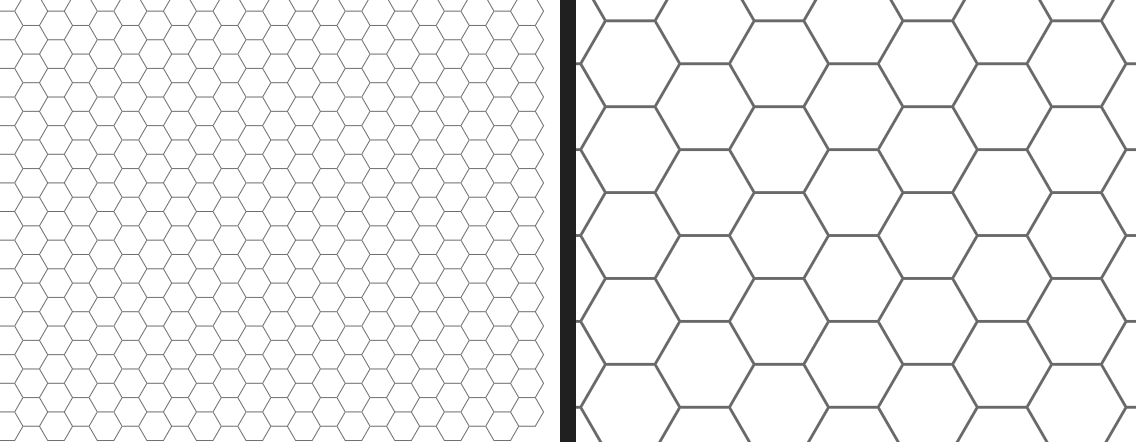
Left, the full canvas; right, a detail of the centre.
Give the GLSL for this pattern, as a Shadertoy shader.

```glsl
// Thin grey honeycomb of flat-topped hexagons on white, ending in a ragged right edge.

const float ROWS = 15.44;                      // cells per canvas height
const float COLUMN_STEP = 0.8660254;           // column spacing in cell heights
const vec2 FIRST_CENTER = vec2(0.224, -0.111); // from the top left corner
const float LAST_COLUMN = 21.0;
const float LAST_ROW = 15.0;
const float LINE_WIDTH = 0.0335;
const vec3 PAPER = vec3(1.0);
const vec3 INK = vec3(0.41);

// Signed distance to a flat-topped hexagon of the given apothem.
float hexDistance(vec2 p, float apothem) {
    p = abs(p);
    return max(p.y, dot(p, vec2(COLUMN_STEP, 0.5))) - apothem;
}

// Center of the existing cell in a column that is nearest to height y.
vec2 nearestCenter(float column, float y) {
    float odd = mod(column, 2.0);
    float shift = 0.5 * odd;
    float row = min(round(y - shift), LAST_ROW - odd);
    return vec2(column * COLUMN_STEP, row + shift);
}

// Distance to the closest cell outline, checking the adjacent columns.
float outlineDistance(vec2 p) {
    float column = round(p.x / COLUMN_STEP);
    float d = 1.0;
    for (int i = -1; i <= 1; i++) {
        float c = min(column + float(i), LAST_COLUMN);
        d = min(d, abs(hexDistance(p - nearestCenter(c, p.y), 0.5)));
    }
    return d;
}

// Box-filtered coverage of a line, valid below one pixel of width.
float lineCoverage(float d, float width, float pixel) {
    vec2 edges = vec2(0.5, -0.5) * width;
    vec2 cover = clamp(0.5 + (edges - d) / pixel, 0.0, 1.0);
    return cover.x - cover.y;
}

void mainImage(out vec4 fragColor, in vec2 fragCoord) {
    // Cell units, measured downward from the top left corner
    float pixel = ROWS / iResolution.y;
    vec2 p = vec2(fragCoord.x, iResolution.y - fragCoord.y) * pixel - FIRST_CENTER;

    float ink = lineCoverage(outlineDistance(p), LINE_WIDTH, pixel);
    fragColor = vec4(mix(PAPER, INK, ink), 1.0);
}
```
